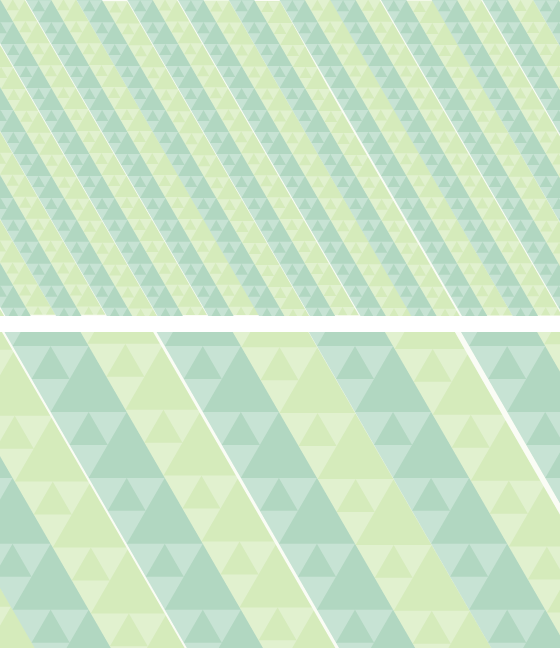
Top, the full canvas; bottom, a detail of the centre.
Write a Shadertoy shader that draws this pattern.

```glsl
const float SIDE = 0.08027;          // triangle side, in canvas heights
const float ROW = SIDE * 0.8660254;  // triangle height
const float START_X = 0.0822;        // left edge of a green band at the top
const float START_Y = 0.0006;        // drop of the first row
const float SEAM = 0.05;             // widest ordinary gap, in sides
const float WIDE_SEAM = 0.085;       // the one gap that opens further
const float WIDE_BAND = 5.0;         // band beside the wide gap
const float SLIDE = 0.004;           // lengthwise slip of the lime bands
const int SAMPLES = 4;               // antialiasing grid per axis

const vec3 GREEN = vec3(0.695, 0.842, 0.758);
const vec3 GREEN_PALE = vec3(0.780, 0.890, 0.830);
const vec3 LIME = vec3(0.837, 0.920, 0.735);
const vec3 LIME_PALE = vec3(0.882, 0.945, 0.812);
const vec3 PAPER = vec3(0.980, 0.990, 0.960);

float hash(float n) {
    return fract(sin(n * 127.1 + 11.7) * 43758.5453);
}

// Solid upright triangle, plus a half-size one inside the inverted triangle
bool isSolid(vec2 cell) {
    float diagonal = cell.x + cell.y;
    bool large = diagonal > 1.0;
    bool small = max(cell.x, cell.y) < 0.5 && diagonal > 0.5;
    return large || small;
}

// Gap beside a lime band, tapering along its length
float seamWidth(float band, float y) {
    if (band == WIDE_BAND) return WIDE_SEAM * smoothstep(-0.1, 0.4, y);
    float tilt = 1.6 * (hash(band + 40.0) - 0.5);
    return SEAM * clamp(hash(band) + tilt * (y - 0.5), 0.0, 1.0);
}

// p.y runs downward from the top edge
vec3 pattern(vec2 p) {
    vec2 lattice = vec2((p.x - START_X) / SIDE, (p.y - START_Y) / ROW);
    lattice.x -= 0.5 * lattice.y;

    // Each pair holds a lime band followed by a green one
    float band = floor(0.5 * (lattice.x + 1.0));
    float across = lattice.x + 1.0 - 2.0 * band;
    bool lime = across < 1.0;

    // Lime bands slip a little, baring paper at the seams and ends
    if (lime) {
        float slip = SLIDE * (2.0 * hash(band + 80.0) - 1.0);
        float along = p.y + slip;
        bool bare = across > 1.0 - seamWidth(band, p.y);
        if (bare || along < 0.0 || along > 1.0) return PAPER;
        lattice.y += slip / ROW;
    }

    bool solid = isSolid(fract(lattice));
    if (lime) return solid ? LIME : LIME_PALE;
    return solid ? GREEN : GREEN_PALE;
}

void mainImage(out vec4 fragColor, in vec2 fragCoord) {
    vec3 color = vec3(0.0);
    for (int j = 0; j < SAMPLES; j++) {
        for (int i = 0; i < SAMPLES; i++) {
            vec2 offset = (vec2(i, j) + 0.5) / float(SAMPLES) - 0.5;
            vec2 p = (fragCoord + offset) / iResolution.y;
            color += pattern(vec2(p.x, 1.0 - p.y));
        }
    }
    fragColor = vec4(color / float(SAMPLES * SAMPLES), 1.0);
}
```
